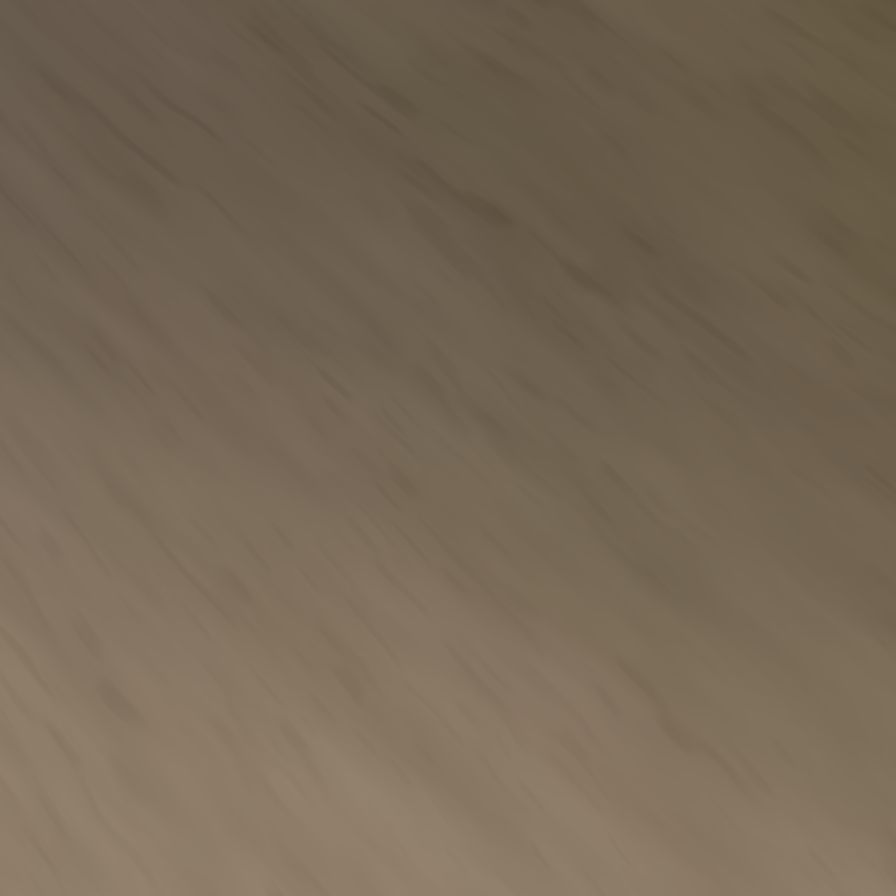
Give the GLSL for this texture, as a Shadertoy shader.

```glsl
#define SHADE_COLOR vec3(0.407, 0.356, 0.291)
#define LIGHT_COLOR vec3(0.562, 0.494, 0.412)
#define FAN_CENTER vec2(-2.3, 3.0)
#define FAN_RADIUS 3.75
#define BAND_STRENGTH 0.024
#define FIBER_STRENGTH 0.046
#define FISSURE_STRENGTH 0.022
#define TINT_STRENGTH 0.007
#define WARP 0.014

// Integer hash, one value in 0..1 per lattice cell
float hash(vec2 cell) {
    uvec2 q = uvec2(ivec2(cell)) * uvec2(1597334677u, 3812015801u);
    uint n = (q.x ^ q.y) * 1597334677u;
    n = (n ^ (n >> 15)) * 2246822519u;
    n ^= n >> 13;
    return float(n >> 8) / 16777216.0;
}

// Smooth value noise
float noise(vec2 p) {
    vec2 cell = floor(p);
    vec2 f = p - cell;
    f = f * f * f * (f * (f * 6.0 - 15.0) + 10.0);
    float low = mix(hash(cell), hash(cell + vec2(1, 0)), f.x);
    float high = mix(hash(cell + vec2(0, 1)), hash(cell + vec2(1, 1)), f.x);
    return mix(low, high, f.y);
}

// Coordinates along and across grain that fans out to the lower right
vec2 grainSpace(vec2 uv) {
    vec2 d = uv - FAN_CENTER;
    vec2 grain = vec2(length(d), atan(d.y, d.x) * FAN_RADIUS);
    grain.y += WARP * (noise(grain * vec2(5.0, 7.0)) - 0.5);
    grain.y += 0.45 * WARP * (noise(grain * vec2(19.0, 34.0)) - 0.5);
    return grain;
}

// Fine fibers, each octave narrower and fainter
float fibers(vec2 grain) {
    float sum = 0.0;
    float weight = 0.42;
    vec2 scale = vec2(5.0, 27.0);
    for (int i = 0; i < 4; i++) {
        // A slight skew per octave keeps the lattice from showing
        vec2 p = grain + vec2(0.0, 0.05 * (float(i) - 1.5) * grain.x);
        sum += weight * (noise(p * scale + float(i) * 19.7) - 0.5);
        scale *= vec2(1.6, 1.6);
        weight *= 0.62;
    }
    return sum;
}

// Faint short dark creases scattered over the whole sheet
float fissures(vec2 grain) {
    float sum = 0.0;
    for (int i = 0; i < 2; i++) {
        float layer = float(i);
        vec2 p = grain + vec2(0.0, 0.06 * grain.x * (layer + 0.5));
        float patches = smoothstep(0.25, 0.8, noise(p * vec2(6.0, 13.0) + 53.0 + 11.0 * layer));
        vec2 scale = vec2(13.0, 85.0) * (1.0 + 0.35 * layer);
        float crease = smoothstep(0.6, 1.0, noise(p * scale + 5.3 * layer));
        sum += patches * crease * (1.0 - 0.3 * layer);
    }
    return sum;
}

void mainImage(out vec4 fragColor, in vec2 fragCoord) {
    vec2 uv = fragCoord / iResolution.xy;
    vec2 grain = grainSpace(uv);

    // Broad light falling off toward the top and right
    float fall = 1.0 - uv.y + 0.35 * (0.5 - uv.x);
    fall += 0.07 * (noise(grain * vec2(1.5, 5.0) + 7.0) - 0.5);
    float light = smoothstep(0.18, 1.1, fall);
    vec3 color = mix(SHADE_COLOR, LIGHT_COLOR, light);

    // Soft bands, fibers and creases
    float relief = BAND_STRENGTH * (noise(grain * vec2(2.5, 15.0) + 31.0) - 0.5);
    relief += FIBER_STRENGTH * fibers(grain) * mix(0.85, 1.15, light);
    relief -= FISSURE_STRENGTH * fissures(grain);
    color += relief * vec3(1.0, 0.98, 0.92);

    // Rosy to olive drift, cooler at the upper left and warmer at the upper right
    float tint = noise(grain * vec2(2.0, 7.0) + 71.0) - 0.5;
    color += TINT_STRENGTH * tint * vec3(0.8, -0.5, 0.6);
    color.b += 0.035 * (0.45 - uv.x) * uv.y;

    fragColor = vec4(color, 1.0);
}
```
